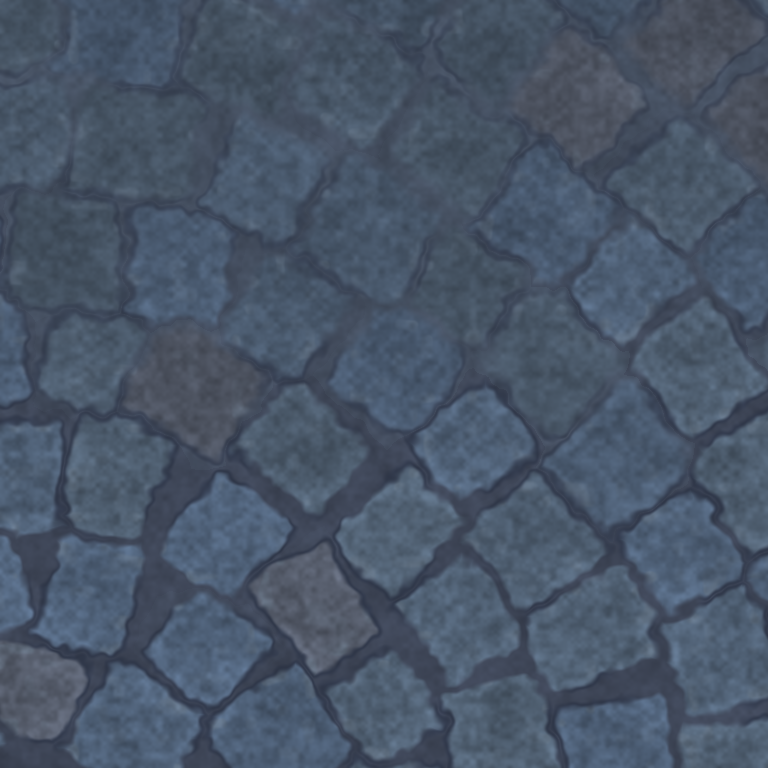
A WebGL 2 fragment shader for this texture:

```glsl
#version 300 es
precision highp float;
// Worn blue-grey cobblestones laid in concentric arcs around a point below the canvas.
// Each ring holds jittered rounded boxes; the two nearest boxes share the joint,
// then value noise adds ragged edges, broken crevices, mineral grain and pale chips.

uniform vec2 u_resolution;
out vec4 fragColor;

const vec2 ARC_CENTER = vec2(0.02, -0.12);
const float RING_HEIGHT = 0.146;
const float STONE_PITCH = 0.152;
const vec2 HALF_SIZE = vec2(0.068, 0.067);
const vec2 SIZE_JITTER = vec2(0.024, 0.020);
const vec2 PLACE_JITTER = vec2(0.032, 0.024);
const float TURN_JITTER = 0.36;
const float CORNER = 0.012;
const float JOINT_HALF = 0.007;
const float EDGE_SOFT = 0.0045;
const float WORN_SOFT = 0.010;
const float GRAIN = 0.40;

const vec3 BLUE = vec3(0.286, 0.352, 0.438);
const vec3 SLATE = vec3(0.284, 0.341, 0.404);
const vec3 BROWN = vec3(0.306, 0.330, 0.382);
const vec3 JOINT = vec3(0.244, 0.274, 0.342);
const vec3 DUST = vec3(0.272, 0.314, 0.380);
const vec3 CREVICE = vec3(0.188, 0.220, 0.292);
const vec3 CHIP = vec3(0.390, 0.447, 0.510);

float hash(vec2 p) {
    return fract(sin(dot(p, vec2(127.1, 311.7))) * 43758.5453);
}

vec2 hash2(vec2 p) {
    return vec2(hash(p), hash(p + 37.7));
}

float noise(vec2 p) {
    vec2 cell = floor(p), f = fract(p);
    f = f * f * (3.0 - 2.0 * f);
    float low = mix(hash(cell), hash(cell + vec2(1.0, 0.0)), f.x);
    float high = mix(hash(cell + vec2(0.0, 1.0)), hash(cell + 1.0), f.x);
    return mix(low, high, f.y);
}

vec2 noise2(vec2 p) {
    return vec2(noise(p), noise(p + 51.3)) - 0.5;
}

float roundBox(vec2 p, vec2 halfSize, float radius) {
    vec2 q = abs(p) - halfSize + radius;
    return length(max(q, 0.0)) + min(max(q.x, q.y), 0.0) - radius;
}

// Signed distance to the nearest stone edge; stoneId receives its ring and index.
float paving(vec2 p, out vec2 stoneId) {
    vec2 rel = p - ARC_CENTER;
    float theta = atan(rel.y, rel.x);
    float ring = floor(length(rel) / RING_HEIGHT);
    float nearest = 1e3, second = 1e3;
    stoneId = vec2(0.0);
    for (int j = -1; j <= 1; j++) {
        float k = ring + float(j);
        if (k < 0.0) continue;
        float radius = (k + 0.5) * RING_HEIGHT;
        float turn = STONE_PITCH / radius;
        float shift = hash(vec2(k, 9.3));
        float base = floor(theta / turn - shift);
        for (int i = -1; i <= 1; i++) {
            vec2 id = vec2(k, base + float(i));
            vec2 jitter = (hash2(id + 3.1) - 0.5) * PLACE_JITTER;
            float a = (id.y + 0.5 + shift) * turn + jitter.x / radius;
            vec2 center = (radius + jitter.y) * vec2(cos(a), sin(a));
            float tilt = a + (hash(id + 71.9) - 0.5) * TURN_JITTER;
            vec2 axis = vec2(cos(tilt), sin(tilt));
            vec2 d = rel - center;
            vec2 local = vec2(dot(d, vec2(-axis.y, axis.x)), dot(d, axis));
            vec2 size = HALF_SIZE + (hash2(id + 17.3) - 0.5) * SIZE_JITTER;
            float dist = roundBox(local, size, CORNER);
            if (dist < nearest) {
                second = nearest;
                nearest = dist;
                stoneId = id;
            } else {
                second = min(second, dist);
            }
        }
    }
    return max(nearest, 0.5 * (nearest - second) + JOINT_HALF);
}

void main() {
    vec2 uv = gl_FragCoord.xy / min(u_resolution.x, u_resolution.y);
    vec2 ragged = uv + 0.022 * noise2(uv * 8.0) + 0.014 * noise2(uv * 34.0) + 0.009 * noise2(uv * 80.0);
    vec2 id;
    float dist = paving(ragged, id);

    // Stones further up are darker, dustier and less sharply cut.
    float worn = smoothstep(0.25, 0.80, uv.y + 0.45 * (hash(id + 5.7) - 0.5));
    float cover = 1.0 - smoothstep(-1.0, 1.0, dist / mix(EDGE_SOFT, WORN_SOFT, worn));

    // Stone tint
    float kind = hash(id + 23.4);
    vec3 stone = mix(SLATE, BLUE, smoothstep(0.35, 0.75, kind));
    stone = mix(stone, BROWN, step(kind, 0.18));
    stone *= mix(1.08, 0.95, worn) * (0.96 + 0.08 * hash(id + 41.2));
    stone *= 1.0 + 0.14 * (noise(uv * 20.0) - 0.5);

    // Lit rim and scattered pale chips near the edges
    float rim = smoothstep(-0.018, -0.006, dist);
    stone *= 1.0 + 0.08 * rim * (1.0 - 0.7 * worn);
    float chip = smoothstep(0.66, 0.88, noise(uv * 52.0 + 8.0)) * (0.25 + 0.55 * rim);
    stone = mix(stone, CHIP, chip * mix(0.75, 0.50, worn));

    // Joint with broken dark crevices beside the stones
    vec3 joint = mix(JOINT, DUST, worn) * (0.92 + 0.16 * noise(uv * 28.0));
    float broken = smoothstep(0.30, 0.65, noise(uv * 17.0 + 4.0));
    float crevice = smoothstep(-0.004, 0.002, dist) * (1.0 - smoothstep(0.003, 0.010, dist));
    joint = mix(joint, CREVICE, crevice * broken * mix(0.95, 0.75, worn));

    // Mineral grain, coarse to fine
    float grain = 0.40 * noise(uv * 68.0 + 13.0) + 0.45 * noise(uv * 125.0)
                + 0.15 * noise(uv * 220.0 + 29.0) - 0.5;
    vec3 color = mix(joint, stone, cover);
    color *= 1.0 + grain * GRAIN * mix(0.60, 1.15 - 0.2 * worn, cover);
    fragColor = vec4(color, 1.0);
}
```
